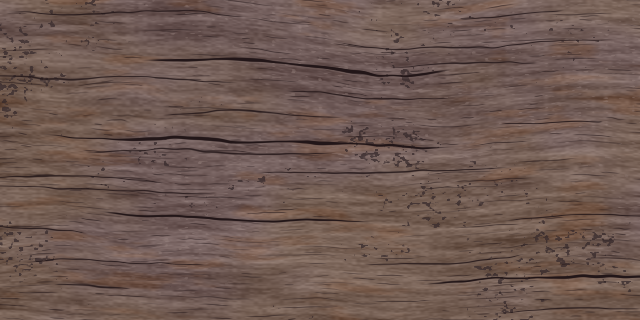
Write a Shadertoy shader that draws this texture.

```glsl
const vec3 BROWN = vec3(0.450, 0.364, 0.318);
const vec3 MAUVE = vec3(0.442, 0.362, 0.354);
const vec3 PALE = vec3(0.62, 0.54, 0.52);
const vec3 RUST = vec3(0.47, 0.32, 0.23);
const vec3 MOLD = vec3(0.215, 0.165, 0.172);
const vec3 CRACK = vec3(0.135, 0.088, 0.095);
const float GRAIN_CONTRAST = 0.27;
const float TONE_CONTRAST = 0.10;
const int CRACK_COUNT = 22;
const float THIN_WIDTH = 0.0017;
const float WIDE_WIDTH = 0.0050;
const float LIP_STRENGTH = 0.30;

float hash(vec2 p) {
    return fract(sin(dot(p, vec2(127.1, 311.7))) * 43758.5453);
}

float noise(vec2 p) {
    vec2 i = floor(p), f = fract(p);
    f = f * f * (3.0 - 2.0 * f);
    float low = mix(hash(i), hash(i + vec2(1, 0)), f.x);
    float high = mix(hash(i + vec2(0, 1)), hash(i + vec2(1, 1)), f.x);
    return mix(low, high, f.y);
}

float fbm(vec2 p) {
    float sum = 0.0, amp = 0.5;
    for (int i = 0; i < 4; i++) {
        sum += amp * noise(p);
        p = p * 2.03 + 17.3;
        amp *= 0.5;
    }
    return sum / 0.9375;
}

// Bends horizontal fibres into gentle waves
vec2 alongGrain(vec2 p) {
    float bend = 0.07 * noise(p * vec2(1.6, 2.2)) + 0.018 * noise(p * vec2(5.0, 7.0) + 9.0);
    return vec2(p.x, p.y + bend - 0.04);
}

// Short hairline splits, one candidate per stretched cell
float hairlines(vec2 g, vec2 cells, float density, float pixel) {
    vec2 q = g * cells;
    float row = floor(q.y);
    q.x += 7.0 * hash(vec2(row, cells.x));
    vec2 id = vec2(floor(q.x), row);
    vec2 f = fract(q);
    float halfLen = mix(0.12, 0.48, hash(id + 3.1));
    float t = abs(f.x - 0.5) / halfLen;
    float wobble = 0.25 * (noise(vec2(q.x * 5.0, row)) - 0.5);
    float d = abs(f.y - mix(0.35, 0.65, hash(id + 5.7)) - wobble) / cells.y;
    float width = 0.0014 * (1.0 - t * t);
    float ink = 1.0 - smoothstep(-0.5 * pixel, 0.7 * pixel, d - width);
    return ink * step(hash(id + 8.3), density) * smoothstep(1.0, 0.6, t) * mix(0.3, 0.9, hash(id + 1.9));
}

// Long tapered cracks: x is the dark gap, y the lit lip below it
vec2 cracks(vec2 g, float pixel) {
    vec2 result = vec2(0.0);
    for (int i = 0; i < CRACK_COUNT; i++) {
        float k = float(i);
        float size = hash(vec2(k, 2.7));
        bool wide = i % 5 == 2;
        float halfLen = wide ? mix(0.42, 0.70, size) : mix(0.12, 0.45, size);
        float x = g.x - 2.0 * hash(vec2(k, 6.1));
        float t = x / halfLen;
        if (abs(t) >= 1.0) continue;
        float y = (k + 0.5 + 0.8 * (hash(vec2(k, 9.4)) - 0.5)) / float(CRACK_COUNT);
        y += 0.05 * x * (hash(vec2(k, 4.2)) - 0.4);
        y += 0.022 * (noise(vec2(g.x * 4.0, k)) - 0.5) + 0.005 * (noise(vec2(g.x * 22.0, k)) - 0.5);
        float taper = pow(1.0 - t * t, 0.7) * mix(0.35, 1.25, noise(vec2(g.x * 9.0, k + 40.0)));
        float width = taper * (wide ? WIDE_WIDTH : THIN_WIDTH);
        float d = g.y - y;
        float fade = smoothstep(1.0, 0.85, abs(t));
        float gap = 1.0 - smoothstep(-0.5 * pixel, 0.8 * pixel + 0.0006, abs(d) - width);
        float shade = 0.28 * exp(-abs(d) / (0.001 + 1.4 * width));
        result.x = max(result.x, max(gap * (wide ? 1.0 : 0.85), shade) * fade);
        float lip = exp(-pow((d + width + 0.0035) / 0.0025, 2.0));
        result.y = max(result.y, lip * fade * min(taper, 1.0) * (wide ? 1.0 : 0.4));
    }
    return result;
}

void mainImage(out vec4 fragColor, in vec2 fragCoord) {
    float pixel = 1.0 / iResolution.y;
    vec2 p = fragCoord * pixel;
    vec2 g = alongGrain(p);

    // Broad stains and fibres
    float stain = fbm(p * vec2(1.8, 3.5) + 4.0);
    vec3 col = mix(BROWN, MAUVE, smoothstep(0.35, 0.65, stain + 0.12 * (0.9 - p.x)));
    col = mix(col, RUST, 0.45 * smoothstep(0.56, 0.78, fbm(g * vec2(5.0, 20.0) + 31.0)));
    float grain = 0.40 * noise(g * vec2(5.0, 55.0)) + 0.32 * noise(g * vec2(16.0, 150.0))
                + 0.28 * noise(g * vec2(75.0, 210.0));
    col += GRAIN_CONTRAST * (grain - 0.5);
    col += TONE_CONTRAST * (fbm(g * vec2(2.0, 9.0) + 13.0) - 0.5);

    // Pale worn flecks
    float fleck = smoothstep(0.80, 0.95, noise(g * vec2(48.0, 190.0) + 71.0));
    col = mix(col, PALE, 0.38 * fleck * smoothstep(0.4, 0.65, stain));

    // Mold specks gathered in patches
    float patches = smoothstep(0.46, 0.70, fbm(p * vec2(3.2, 4.5) + 22.0) + 0.09 * (1.1 - p.x));
    float speck = 0.62 * noise(p * vec2(62.0, 85.0)) + 0.38 * noise(p * vec2(130.0, 190.0) + 5.0);
    float limit = mix(0.92, 0.61, patches);
    col = mix(col, MOLD, 0.75 * smoothstep(limit, limit + 0.10, speck));

    // Splits
    float hair = max(hairlines(g, vec2(3.5, 42.0), 0.38, pixel), hairlines(g + 0.37, vec2(9.0, 75.0), 0.22, pixel));
    col = mix(col, CRACK, 0.65 * hair);
    vec2 split = cracks(g, pixel);
    col = mix(col, PALE, LIP_STRENGTH * split.y);
    col = mix(col, CRACK, split.x);

    fragColor = vec4(clamp(col, 0.0, 1.0), 1.0);
}
```
